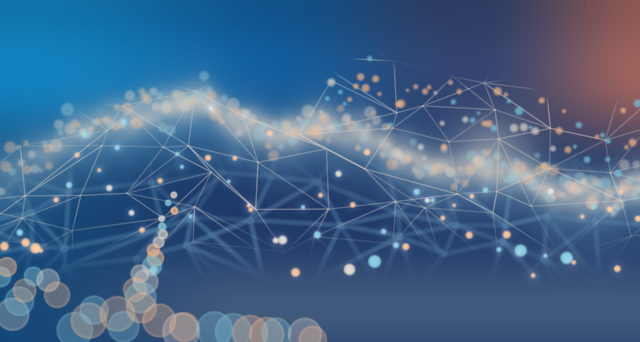
Reproduce this background procedurally as a WebGL 2 fragment shader.

```glsl
#version 300 es
precision highp float;
uniform vec2 u_resolution;
out vec4 fragColor;

const float ASPECT = 1.8686;
const vec3 AZURE = vec3(0.07, 0.51, 0.75);
const vec3 BLUE = vec3(0.07, 0.36, 0.61);
const vec3 SLATE = vec3(0.20, 0.27, 0.44);
const vec3 RUST = vec3(0.63, 0.39, 0.36);
const vec3 NAVY = vec3(0.11, 0.21, 0.40);
const vec3 MIST = vec3(0.36, 0.54, 0.68);
const vec3 CREAM = vec3(0.86, 0.82, 0.78);
const vec3 PEACH = vec3(0.98, 0.70, 0.49);
const vec3 CYAN = vec3(0.42, 0.77, 0.87);

float hash(vec2 p) {
    return fract(sin(dot(p, vec2(127.1, 311.7))) * 43758.5453);
}

float noise(vec2 p) {
    vec2 i = floor(p), f = smoothstep(0.0, 1.0, fract(p));
    return mix(mix(hash(i), hash(i + vec2(1, 0)), f.x),
               mix(hash(i + vec2(0, 1)), hash(i + vec2(1, 1)), f.x), f.y);
}

// Height of the glowing crest across the canvas
float ridge(float u) {
    float h[17] = float[17](0.50, 0.55, 0.62, 0.645, 0.68, 0.70, 0.64, 0.61, 0.635,
                            0.61, 0.55, 0.51, 0.51, 0.49, 0.435, 0.43, 0.455);
    float s = clamp(u, 0.0, 0.9999) * 16.0;
    int i = int(s);
    return mix(h[i], h[i + 1], smoothstep(0.0, 1.0, fract(s)));
}

float meshTop(float u) {
    return ridge(u) + 0.04 + 0.21 * smoothstep(0.45, 0.60, u);
}

float lift(float x) {
    return 0.7 * ridge(x / ASPECT) - 0.4;
}

float bell(float x, float width) {
    return exp(-x * x / (width * width));
}

float disc(vec2 p, vec2 center, float radius, float soft) {
    return 1.0 - smoothstep(radius - soft, radius + soft, length(p - center));
}

float segment(vec2 p, vec2 a, vec2 b) {
    vec2 d = b - a;
    return length(p - a - d * clamp(dot(p - a, d) / dot(d, d), 0.0, 1.0));
}

vec3 tint(float h) {
    return h < 0.4 ? PEACH : (h < 0.75 ? CYAN : CREAM);
}

vec2 node(vec2 id, vec2 cell, float seed) {
    vec2 jitter = vec2(hash(id + seed), hash(id + seed + 17.3));
    vec2 c = (id + 0.1 + 0.8 * jitter) * cell;
    return c + vec2(0.0, lift(c.x));
}

// Triangulated web; each node links to three neighbours
float web(vec2 p, vec2 cell, float width, float soft, float seed) {
    vec2 home = floor((p - vec2(0.0, lift(p.x))) / cell);
    float sum = 0.0;
    for (int j = -2; j <= 2; j++)
    for (int i = -2; i <= 2; i++) {
        vec2 id = home + vec2(i, j);
        vec2 a = node(id, cell, seed);
        float side = hash(id + 5.1) < 0.5 ? -1.0 : 1.0;
        float d = segment(p, a, node(id + vec2(1, 0), cell, seed));
        d = min(d, segment(p, a, node(id + vec2(0, 1), cell, seed)));
        d = min(d, segment(p, a, node(id + vec2(side, 1), cell, seed)));
        sum += (1.0 - smoothstep(width, width + soft, d)) * mix(0.4, 1.0, hash(id + 2.7));
    }
    return min(sum, 1.3);
}

// Blue field warming to rust at the right, over a dark floor
vec3 backdrop(float u, float v) {
    vec3 sky = mix(AZURE, BLUE, smoothstep(0.04, 0.48, u));
    sky = mix(sky, SLATE, smoothstep(0.42, 0.72, u));
    sky = mix(sky, RUST, smoothstep(0.74, 1.02, u));
    sky *= 1.0 - 0.12 * smoothstep(0.8, 1.0, v);
    vec3 low = mix(vec3(0.08, 0.28, 0.47), NAVY, smoothstep(0.0, 0.45, u));
    low = mix(low, vec3(0.25, 0.35, 0.49), bell(v - 0.10, 0.15) * smoothstep(0.0, 0.4, u));
    return mix(low, sky, smoothstep(0.45, 0.78, v));
}

void main() {
    vec2 p = gl_FragCoord.xy / u_resolution * vec2(ASPECT, 1.0);
    float u = p.x / ASPECT, v = p.y, px = 1.0 / u_resolution.y;
    float above = v - ridge(u);
    vec3 color = backdrop(u, v);

    // Mist and crest glow
    color = mix(color, MIST, 0.55 * bell(above + 0.035, 0.12));
    float cloud = noise(p * 14.0) * 0.6 + noise(p * 31.0) * 0.4;
    color = mix(color, CREAM, bell(above, 0.052) * mix(0.3, 0.95, cloud) * smoothstep(-0.1, 0.25, u));
    color = mix(color, CREAM, 0.35 * bell(u - 0.77, 0.06) * bell(v - 0.58, 0.09));

    // Blurred lower web, then the crisp one
    float cover = smoothstep(0.16, 0.30, v) * (1.0 - smoothstep(-0.02, 0.03, v - meshTop(u)));
    float blurred = web(p, vec2(0.17, 0.12), 0.001, 0.012, 3.0);
    color = mix(color, MIST, 0.5 * blurred * cover * (1.0 - smoothstep(0.42, 0.58, v)));
    float crisp = web(p, vec2(0.17, 0.11), 0.0002, 1.3 * px, 9.0);
    color = mix(color, CREAM, 0.5 * crisp * cover * smoothstep(0.22, 0.42, v));

    // Fine bokeh on the crest and in the raised right band
    for (int i = 0; i < 230; i++) {
        float k = float(i), a = hash(vec2(k, 1.0)), b = hash(vec2(k, 2.0)), c = hash(vec2(k, 3.0));
        bool band = i >= 170;
        float x = band ? 0.5 + 0.5 * (k - 170.0 + a) / 60.0 : (k + a) / 170.0;
        float y = band ? mix(ridge(x), meshTop(x), sqrt(b)) : ridge(x) + (b + c - 0.9) * 0.085;
        float r = band ? mix(0.004, 0.012, c) : mix(0.006, 0.019, hash(vec2(k, 4.0)));
        vec3 hue = mix(tint(hash(vec2(k, 5.0))), CREAM, band ? 0.1 : 0.45);
        color = mix(color, hue, (band ? 0.7 : 0.4) * disc(p, vec2(x * ASPECT, y), r, 0.003 + px));
    }

    // Bright points scattered through the web
    for (int i = 0; i < 64; i++) {
        float k = float(i), x = (k + hash(vec2(k, 6.0))) / 64.0, c = hash(vec2(k, 8.0));
        float y = mix(0.19, ridge(x), hash(vec2(k, 7.0)));
        float r = mix(0.005, 0.009, c) + 0.012 * c * (1.0 - smoothstep(0.2, 0.4, y));
        vec2 at = vec2(x * ASPECT, y);
        color = mix(color, mix(tint(hash(vec2(k, 9.0))), CREAM, 0.2), 0.9 * disc(p, at, r, 0.002 + px));
        color += 0.10 * CREAM * bell(length(p - at), 0.018);
    }

    // Large foreground discs: a falling chain, then a row along the floor
    for (int i = 0; i < 38; i++) {
        float k = float(i), a = hash(vec2(k, 11.0)), b = hash(vec2(k, 12.0));
        float t = k / 13.0, s = (k - 14.0 + a) / 24.0;
        vec2 at = vec2(0.275 - 0.065 * t + 0.02 * (a - 0.5), 0.43 - 0.30 * t);
        if (i >= 14) at = vec2(0.52 * pow(s, 1.5), mix(0.03, 0.27 - 0.3 * s, b));
        float r = mix(0.055, 0.012, smoothstep(0.03, 0.38, at.y)) * mix(0.75, 1.0, a);
        float d = length(p - at * vec2(ASPECT, 1.0));
        float fill = 1.0 - smoothstep(r - 0.003, r + 0.003, d);
        float rim = bell(d - r + 0.003, 0.004);
        float glow = mix(0.3, 0.75, smoothstep(0.1, 0.4, at.y));
        color = mix(color, mix(tint(hash(vec2(k, 13.0))), CREAM, 0.25), fill * glow + 0.12 * rim);
    }
    fragColor = vec4(clamp(color, 0.0, 1.0), 1.0);
}
```
